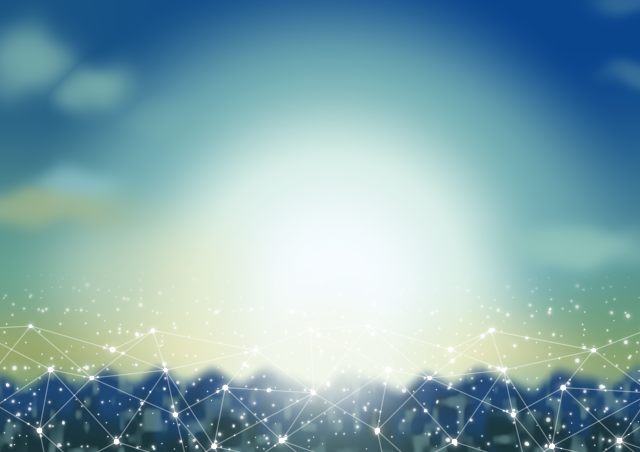
Reproduce this background procedurally as a Shadertoy shader.

```glsl
#define SUN vec2(0.735, 0.36)
#define ZENITH vec3(0.04, 0.27, 0.55)
#define LOW_SKY vec3(0.33, 0.57, 0.60)
#define TEAL vec3(0.46, 0.69, 0.71)
#define PALE vec3(0.84, 0.93, 0.90)
#define GLARE vec3(0.96, 0.985, 1.0)
#define GOLD vec3(0.62, 0.66, 0.40)
#define CREAM vec3(0.93, 0.92, 0.75)
#define NAVY vec3(0.09, 0.25, 0.45)
#define SHADE vec3(0.08, 0.18, 0.21)
#define NET_CELL vec2(0.1493, 0.105)
#define NET_COLUMNS 5.0

float hash(vec2 p) {
    p = fract(p * vec2(0.1031, 0.1137));
    p += dot(p, p.yx + 33.33);
    return fract((p.x + p.y) * p.x * 97.3);
}

float noise(vec2 p) {
    vec2 i = floor(p), f = fract(p);
    f = f * f * (3.0 - 2.0 * f);
    return mix(mix(hash(i), hash(i + vec2(1, 0)), f.x),
               mix(hash(i + vec2(0, 1)), hash(i + vec2(1, 1)), f.x), f.y);
}

float puff(vec2 p, vec2 center, vec2 radius) {
    vec2 q = (p - center) / radius;
    return exp(-pow(dot(q, q), 1.4));
}

float segment(vec2 p, vec2 a, vec2 b) {
    vec2 pa = p - a, ba = b - a;
    return length(pa - ba * clamp(dot(pa, ba) / dot(ba, ba), 0.0, 1.0));
}

// Sky: round glow, warm horizon and soft clouds
vec3 sky(vec2 p) {
    float d = length(p - SUN);
    vec3 col = mix(ZENITH, LOW_SKY, smoothstep(0.9, 0.36, p.y));
    col += vec3(0.06, 0.06, -0.03) * smoothstep(0.9, 0.0, p.x);
    col = mix(col, TEAL, smoothstep(0.74, 0.45, d));
    col = mix(col, PALE, smoothstep(0.50, 0.27, d));
    col = mix(col, GLARE, smoothstep(0.34, 0.08, d));

    float band = exp(-pow((p.y - 0.22) / 0.10, 2.0));
    vec3 warm = mix(CREAM, GOLD, smoothstep(0.3, 0.68, d));
    col = mix(col, warm, 0.85 * band * smoothstep(0.08, 0.38, d));
    col = mix(col, CREAM, 0.55 * puff(p, vec2(0.32, 0.38), vec2(0.22, 0.16)));
    col = mix(col, vec3(0.36, 0.60, 0.48), 0.5 * puff(p, vec2(1.38, 0.30), vec2(0.16, 0.10)));

    vec2 q = p + 0.035 * (vec2(noise(p * 14.0), noise(p * 14.0 + 7.0)) - 0.5);
    float high = 0.85 * puff(q, vec2(0.06, 0.86), vec2(0.10, 0.085));
    high = max(high, 0.85 * puff(q, vec2(0.205, 0.80), vec2(0.085, 0.065)));
    high = max(high, 0.30 * puff(q, vec2(0.36, 0.73), vec2(0.08, 0.035)));
    high = max(high, 0.35 * puff(q, vec2(1.41, 0.835), vec2(0.08, 0.03)));
    high = max(high, 0.30 * puff(q, vec2(1.39, 1.0), vec2(0.07, 0.03)));
    col = mix(col, vec3(0.49, 0.70, 0.68), high);
    col = mix(col, vec3(0.56, 0.77, 0.80), 0.75 * puff(q, vec2(0.17, 0.585), vec2(0.10, 0.045)));
    col = mix(col, vec3(0.66, 0.73, 0.56), 0.75 * puff(q, vec2(0.09, 0.535), vec2(0.19, 0.045)));
    col = mix(col, vec3(0.60, 0.79, 0.74), 0.75 * puff(q, vec2(1.27, 0.455), vec2(0.16, 0.045)));
    return col;
}

// Blurred skyline washed out beneath the sun
vec3 city(vec3 col, vec2 p) {
    float roof = 0.135 + 0.055 * noise(vec2(p.x * 17.0, 3.0));
    float mask = smoothstep(roof + 0.022, roof - 0.022, p.y);
    float blocks = noise(p * vec2(34.0, 18.0));
    vec3 town = mix(SHADE, NAVY, smoothstep(0.0, 0.15, p.y + 0.10 * (blocks - 0.5)));
    float windows = noise(p * vec2(52.0, 36.0) + 19.0);
    town = mix(town, vec3(0.42, 0.57, 0.58), 0.65 * smoothstep(0.5, 0.95, windows));
    col = mix(col, town, 0.93 * mask);
    float wash = puff(p, vec2(0.72, 0.20), vec2(0.19, 0.14));
    col = mix(col, vec3(0.95, 0.97, 0.92), 0.9 * wash);
    return mix(col, vec3(0.45, 0.60, 0.62), 0.4 * puff(p, vec2(0.71, 0.0), vec2(0.22, 0.08)));
}

// Jittered nodes that repeat across the width
vec2 node(vec2 id) {
    vec2 key = vec2(mod(id.x, NET_COLUMNS), id.y) + 4.0;
    vec2 jitter = vec2(hash(key), hash(key + 31.0));
    return (id + 0.12 + 0.76 * jitter) * NET_CELL;
}

float network(vec2 p, float px) {
    vec2 home = floor(p / NET_CELL);
    float light = 0.0;
    for (int j = -1; j <= 1; j++)
    for (int i = -1; i <= 1; i++) {
        vec2 id = home + vec2(i, j);
        if (id.y < -1.0 || id.y > 2.0) continue;
        vec2 a = node(id);
        float d = length(p - a);
        float size = mix(0.003, 0.0065, hash(vec2(mod(id.x, NET_COLUMNS), id.y) + 57.0));
        light += smoothstep(size + px, size - px, d) + 0.35 * exp(-d * d / (size * size * 5.0));
        for (int k = 0; k < 4; k++) {
            vec2 hop = k == 0 ? vec2(1, 0) : vec2(k - 2, 1);
            vec2 key = vec2(mod(id.x, NET_COLUMNS), id.y) + float(k) * 11.0 + 80.0;
            if (id.y + hop.y > 2.0 || hash(key) < 0.25) continue;
            light += 0.36 * smoothstep(0.0006 + px, 0.0, segment(p, a, node(id + hop)));
        }
    }
    return light;
}

// Small drifting sparks, one per cell of each layer
float sparks(vec2 p, float px) {
    float light = 0.0;
    for (int k = 0; k < 3; k++) {
        float cell = 0.025 + 0.016 * float(k);
        vec2 id = floor(p / cell), key = id + float(k) * 43.0 + 9.0;
        vec2 at = (id + 0.25 + 0.5 * vec2(hash(key), hash(key + 17.0))) * cell;
        float size = cell * mix(0.03, 0.09, hash(key + 71.0));
        float d = length(p - at);
        float shown = step(0.52, hash(key + 113.0));
        light += shown * (0.6 * smoothstep(size + px, size - px, d) + 0.25 * exp(-d * d / (size * size * 4.0)));
    }
    return light * smoothstep(0.43, 0.26, p.y);
}

void mainImage(out vec4 fragColor, in vec2 fragCoord) {
    vec2 p = fragCoord / iResolution.xy * vec2(1.414, 1.0);
    float px = 1.0 / iResolution.y;
    vec3 col = city(sky(p), p);
    float light = network(p, px) + sparks(p, px);
    col = mix(col, vec3(1.0), clamp(light, 0.0, 1.0));
    fragColor = vec4(clamp(col, 0.0, 1.0), 1.0);
}
```
